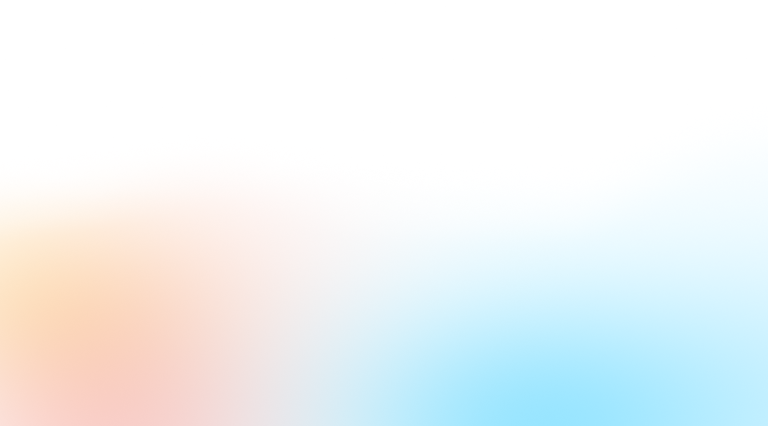
Reproduce this background procedurally as a Shadertoy shader.

```glsl
// Soft peach, rose and sky-blue glows rising from below into a white field.
#define PEACH_ABSORB vec3(0.0, 0.045, 0.165)
#define ROSE_ABSORB  vec3(0.02, 0.18, 0.19)
#define BLUSH_ABSORB vec3(0.0, 0.035, 0.04)
#define SKY_ABSORB   vec3(0.36, 0.09, 0.0)
#define EDGE_ABSORB  vec3(0.17, 0.045, 0.0)
#define WISP_SCALE   vec2(5.0, 11.0)
#define WISP_HEIGHT  0.05
#define FADE_DEPTH   0.17

float hash(vec2 p) {
    vec3 q = fract(vec3(p.xyx) * 0.1031);
    q += dot(q, q.yzx + 33.33);
    return fract((q.x + q.y) * q.z);
}

float valueNoise(vec2 p) {
    vec2 cell = floor(p);
    vec2 f = fract(p);
    f = f * f * (3.0 - 2.0 * f);
    float low = mix(hash(cell), hash(cell + vec2(1.0, 0.0)), f.x);
    float high = mix(hash(cell + vec2(0.0, 1.0)), hash(cell + 1.0), f.x);
    return mix(low, high, f.y);
}

float fbm(vec2 p) {
    float sum = 0.0;
    float weight = 0.5;
    for (int octave = 0; octave < 4; octave++) {
        sum += weight * valueNoise(p);
        p = p * 2.03 + 7.1;
        weight *= 0.5;
    }
    return sum;
}

// Elliptical Gaussian falloff
float glow(vec2 p, vec2 center, vec2 radius) {
    vec2 d = (p - center) / radius;
    return exp(-dot(d, d));
}

// Height at which the colour dissolves into white
float ridgeHeight(float x) {
    float leftCrest = 0.07 * exp(-pow(abs(x - 0.28) / 0.17, 2.0));
    float rightRise = 0.16 * smoothstep(0.72, 1.0, x);
    return 0.59 + leftCrest + rightRise;
}

void mainImage(out vec4 fragColor, in vec2 fragCoord) {
    vec2 uv = fragCoord / iResolution.xy;

    // Each glow absorbs part of the white light
    vec3 absorbed = PEACH_ABSORB * glow(uv, vec2(0.04, 0.30), vec2(0.21, 0.23));
    absorbed += ROSE_ABSORB * glow(uv, vec2(0.15, 0.0), vec2(0.22, 0.36));
    absorbed += BLUSH_ABSORB * glow(uv, vec2(0.28, 0.38), vec2(0.22, 0.24));
    absorbed += SKY_ABSORB * glow(uv, vec2(0.68, -0.01), vec2(0.26, 0.32));
    absorbed += EDGE_ABSORB * glow(uv, vec2(1.05, 0.05), vec2(0.30, 0.42));

    // Uneven, misty upper edge
    float wisp = (fbm(uv * WISP_SCALE) - 0.47) * WISP_HEIGHT;
    float ridge = ridgeHeight(uv.x) + wisp;
    float mist = 1.0 - smoothstep(ridge - FADE_DEPTH, ridge + 0.03, uv.y);

    // Fine dither against banding
    float dither = (hash(fragCoord) - 0.5) / 255.0;
    fragColor = vec4(clamp(1.0 - absorbed * mist + dither, 0.0, 1.0), 1.0);
}
```
